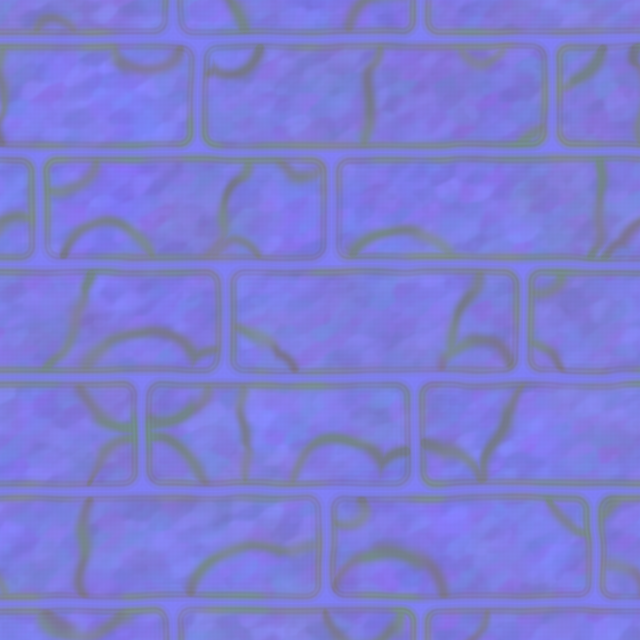
Give the GLSL for this texture map, as a Shadertoy shader.

```glsl
#define ROW_PITCH 0.1763
#define FIRST_JOINT 0.0573
#define CORNER_RADIUS 0.030
#define RIM_DEPTH 0.0110
#define RIM_WIDTH 0.0078
#define CRACK_WIDTH 0.0105
#define CHIPS_PER_BRICK 4
#define GRAIN_TILT 0.050
#define WEAVE_FREQ 900.0
#define MORTAR_COLOR vec3(0.50, 0.50, 0.96)
#define FACE_COLOR vec3(0.497, 0.485, 0.89)
#define GROOVE_COLOR vec3(0.475, 0.495, 0.56)

// Left and right vertical joint of each course, counted upward
const vec2 JOINTS[6] = vec2[6](
    vec2(0.510, 0.930), vec2(0.221, 0.647), vec2(0.352, 0.818),
    vec2(0.061, 0.517), vec2(0.309, 0.862), vec2(0.270, 0.658));

vec2 hash22(vec2 p) {
    vec3 q = fract(vec3(p.xyx) * vec3(0.1031, 0.1030, 0.0973));
    q += dot(q, q.yzx + 33.33);
    return fract((q.xx + q.yz) * q.zy);
}

// Smooth cellular noise: a random vector per cell, blended by distance
vec2 cellNoise(vec2 p) {
    vec2 cell = floor(p), total = vec2(0.0);
    float weightSum = 0.0;
    for (int y = -1; y <= 1; y++)
    for (int x = -1; x <= 1; x++) {
        vec2 id = cell + vec2(x, y);
        vec2 offset = id + hash22(id + 71.0) - p;
        float weight = exp(-5.0 * dot(offset, offset));
        total += weight * (hash22(id + 19.0) * 2.0 - 1.0);
        weightSum += weight;
    }
    return total / weightSum;
}

float band(float d, float width) {
    return exp(-d * d / (width * width));
}

float roundedBox(vec2 p, vec2 halfSize, float radius) {
    vec2 q = abs(p) - halfSize + radius;
    return length(max(q, 0.0)) + min(max(q.x, q.y), 0.0) - radius;
}

// Distance to the outlines of the chips and one crack across the brick
float crackDistance(vec2 p, vec2 halfSize, vec2 seed) {
    float chips = 1.0;
    for (int i = 0; i < CHIPS_PER_BRICK; i++) {
        vec2 place = hash22(seed + float(i) * 7.3);
        vec2 shape = hash22(seed + float(i) * 3.7 + 40.0);
        vec2 side = vec2(i % 2 == 0 ? 1.0 : -1.0, place.y < 0.6 ? -1.0 : 1.0);
        vec2 center = halfSize * side * vec2(1.0 - 0.7 * place.x * place.x, 1.0);
        vec2 q = (p - center) * vec2(mix(0.7, 1.2, shape.y), 1.0);
        chips = min(chips, length(q) - mix(0.03, 0.10, shape.x));
    }
    vec2 r = hash22(seed + 90.0);
    float split = abs(p.x - halfSize.x * (r.x * 1.6 - 0.8)
                - p.y * (r.y - 0.5) - 0.005 * sin(p.y * 65.0 + r.x * 6.0));
    float shown = step(0.3, r.y);
    return min(abs(chips), mix(1.0, max(split, -chips), shown));
}

void mainImage(out vec4 fragColor, in vec2 fragCoord) {
    vec2 uv = fragCoord / iResolution.xy;
    vec2 p = uv + 0.0025 * cellNoise(uv * 14.0);

    // Find the brick
    float course = floor((p.y - FIRST_JOINT) / ROW_PITCH);
    float row = mod(course, 6.0);
    vec2 ends = JOINTS[int(row)];
    float between = step(ends.x, p.x) * step(p.x, ends.y);
    if (p.x < ends.x) ends = vec2(ends.y - 1.0, ends.x);
    else if (p.x >= ends.y) ends = vec2(ends.y, ends.x + 1.0);
    vec2 center = vec2(0.5 * (ends.x + ends.y),
                       FIRST_JOINT + (course + 0.5) * ROW_PITCH);
    vec2 halfSize = 0.5 * vec2(ends.y - ends.x, ROW_PITCH);
    vec2 seed = vec2(row * 5.0 + 3.0, between * 11.0 + 2.0);
    vec2 local = p - center;

    // Stone grain, stretched along a diagonal, and broad stains
    vec2 slanted = vec2(uv.x + uv.y * 0.5, uv.y - uv.x * 0.5);
    vec2 grain = 0.75 * cellNoise(slanted * vec2(28.0, 46.0))
               + 0.25 * cellNoise(slanted * vec2(70.0, 90.0) + 9.0);
    vec2 patches = cellNoise(uv * 20.0 + 31.0);
    vec2 stains = cellNoise(uv * 7.0 + 53.0);

    // Rim and cracks
    float edge = roundedBox(local, halfSize, CORNER_RADIUS);
    float face = smoothstep(-0.002, -0.014, edge);
    float rim = band(edge + RIM_DEPTH, RIM_WIDTH);
    float crack = crackDistance(local + 0.009 * patches, halfSize, seed);
    float groove = face * band(crack, CRACK_WIDTH) * (0.88 + 0.25 * patches.x);
    float wear = max(rim * (0.62 + 0.35 * patches.y), groove);
    wear = clamp(wear + 0.25 * rim * groove, 0.0, 1.0);

    // Normal colour
    vec3 color = mix(MORTAR_COLOR, FACE_COLOR, face);
    color.rg += grain * GRAIN_TILT * mix(0.2, 1.0, face);
    color.b += face * (0.045 * grain.x + 0.045 * grain.y
             + 0.035 * patches.x + 0.045 * stains.x);
    color.g += face * 0.02 * stains.y;
    color = mix(color, GROOVE_COLOR, wear);
    color.rg += wear * vec2(-0.03, 0.06) * patches;

    // Fine weave, stronger as ripples along the rim
    float ripple = sin(edge * WEAVE_FREQ) * exp(-abs(edge + RIM_DEPTH) / 0.010);
    float weave = sin(uv.x * WEAVE_FREQ) + sin(uv.y * WEAVE_FREQ);
    color += ripple * vec3(0.005, 0.015, 0.022) + weave * vec3(0.001, 0.002, 0.004);

    fragColor = vec4(clamp(color, 0.0, 1.0), 1.0);
}
```
